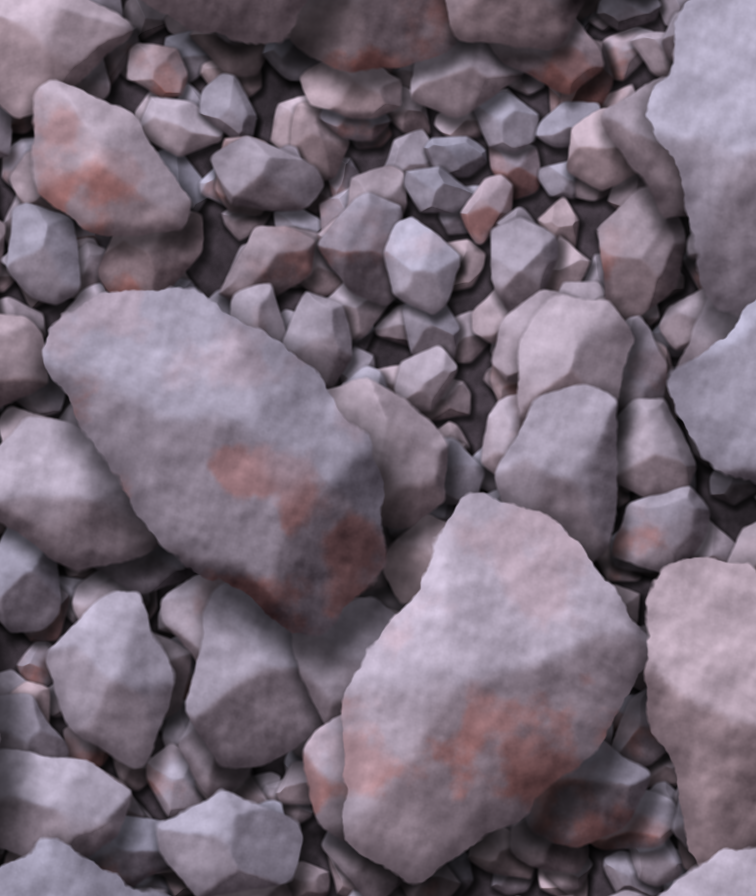
This texture is drawn by a WebGL 2 fragment shader. Its source:

```glsl
#version 300 es
precision highp float;
// A slope of broken, faceted rocks, from gravel to boulders, in soft daylight.

uniform vec2 u_resolution;
out vec4 fragColor;

const vec3 DARK_STONE = vec3(0.12, 0.10, 0.12);
const vec3 PALE_STONE = vec3(0.85, 0.81, 0.88);
const vec3 GAP_COLOR = vec3(0.24, 0.21, 0.24);
const vec3 COOL_TINT = vec3(0.97, 1.00, 1.05);
const vec3 WARM_TINT = vec3(1.07, 0.97, 0.95);
const vec3 RUST_TINT = vec3(1.08, 0.84, 0.77);
const vec3 LIGHT_DIR = vec3(-0.40, 0.66, 0.64);
const vec2 SHADOW_OFFSET = vec2(0.07, -0.12);  // in rock radii
const vec2 GRAVEL_CENTER = vec2(0.08, 0.85);   // small stones gather here
const float SHADOW_DEPTH = 0.40;
const float EDGE_SOFTNESS = 0.0022;
const float ROCK_RADIUS = 0.60;                // in cells
const float JITTER = 0.55;
const float FACET_SHARPNESS = 45.0;
const float CORNER_SHARPNESS = 24.0;
const float AMBIENT = 0.22;
const float DIFFUSE = 0.60;
const float MOTTLE = 0.36;
const float RELIEF = 0.45;
const float ROUGHNESS = 0.13;                  // outline waviness, in cells
const int SIDES = 7;
const int FACETS = 10;                         // sides plus top faces
const float TAU = 6.2831853;

float hash(vec2 p) {
    return fract(sin(dot(p, vec2(127.1, 311.7))) * 43758.5453);
}

float noise(vec2 p) {
    vec2 i = floor(p), f = fract(p);
    f = f * f * (3.0 - 2.0 * f);
    return mix(mix(hash(i), hash(i + vec2(1, 0)), f.x),
               mix(hash(i + vec2(0, 1)), hash(i + vec2(1, 1)), f.x), f.y);
}

float fbm(vec2 p) {
    float sum = 0.0, amplitude = 0.5;
    for (int i = 0; i < 5; i++) {
        sum += amplitude * noise(p);
        p = mat2(1.6, 1.2, -1.2, 1.6) * p + 7.3;
        amplitude *= 0.5;
    }
    return sum;
}

// Surface detail shared by all rocks: x mottling, y relief, z rust.
vec3 stoneDetail(vec2 p) {
    float bumps = fbm(p * 26.0);
    float relief = bumps - fbm(p * 26.0 + vec2(-0.12, 0.2));
    return vec3(0.6 * fbm(p * 13.0 + 4.0) + 0.4 * bumps - 0.48, relief,
                smoothstep(0.48, 0.66, fbm(p * 15.0 + 31.0)));
}

// Paints one convex rock; q is the position in rock radii from its centre.
void paintRock(inout vec3 color, vec2 q, vec2 id, float softness, vec3 detail) {
    float orientation = TAU * hash(id + 3.7);
    float edgeSum = 0.0, shadowSum = 0.0, weightSum = 0.0;
    vec3 normal = vec3(0.0);
    for (int k = 0; k < FACETS; k++) {
        float fk = float(k);
        float h1 = hash(id + fk * 1.37), h2 = hash(id + fk * 2.71 + 9.0);
        bool side = k < SIDES;
        float angle = TAU * (fk + 0.6 * h1) / float(side ? SIDES : FACETS - SIDES) + orientation;
        vec2 dir = vec2(cos(angle), sin(angle));
        float slope = side ? mix(0.5, 1.5, h2) : mix(0.15, 0.75, h2);
        float reach = side ? (0.72 + 0.3 * hash(id + fk * 4.13))
                           * (1.0 + 0.22 * cos(2.0 * (angle - orientation * 3.0))) : 0.42 / slope;
        float gap = reach - dot(q, dir);
        float weight = exp(min(-FACET_SHARPNESS * slope * gap, 60.0));
        normal += weight * normalize(vec3(dir * slope, 1.0));
        weightSum += weight;
        if (side) {
            edgeSum += exp(min(-CORNER_SHARPNESS * gap, 60.0));
            shadowSum += exp(min(-CORNER_SHARPNESS * (gap + dot(SHADOW_OFFSET, dir)), 60.0));
        }
    }
    normal = normalize(normal / weightSum);
    float edge = -log(edgeSum) / CORNER_SHARPNESS;
    float shadowEdge = -log(shadowSum) / CORNER_SHARPNESS;
    color *= mix(1.0, SHADOW_DEPTH, smoothstep(-0.22, 0.06, shadowEdge));

    // Facet light, darker undersides, then mineral tint
    float tone = AMBIENT + DIFFUSE * max(dot(normal, normalize(LIGHT_DIR)), 0.0);
    tone += 0.16 * (hash(id + 5.1) - 0.5) + MOTTLE * detail.x + RELIEF * detail.y;
    float underside = 1.0 - smoothstep(-0.6, 0.3, normal.y);
    tone *= 1.0 - 0.35 * underside * (1.0 - smoothstep(0.0, 0.2, edge));
    vec3 stone = mix(DARK_STONE, PALE_STONE, clamp(tone, 0.0, 1.0));
    stone *= mix(COOL_TINT, WARM_TINT, clamp(hash(id + 8.3) * 0.8 + 0.4 * underside, 0.0, 1.0));
    float rust = detail.z * step(0.75, hash(id + 6.9)) * (0.2 + 0.8 * underside);
    stone *= mix(vec3(1.0), RUST_TINT, rust);
    color = mix(color, stone, smoothstep(-softness, softness, edge));
}

// One size of rock on a jittered grid; lower rocks lie over upper ones.
void paintLayer(inout vec3 color, vec2 p, vec2 warp, float cell, vec2 density, float seed, vec3 detail) {
    vec2 home = floor(p / cell);
    for (int j = 1; j >= -1; j--)
    for (int i = -1; i <= 1; i++) {
        vec2 grid = home + vec2(i, j);
        vec2 id = grid + seed;
        vec2 center = cell * (grid + 0.5 + JITTER * (vec2(hash(id), hash(id + 17.3)) - 0.5));
        float coarse = smoothstep(0.1, 0.65, distance(center, GRAVEL_CENTER));
        if (hash(id + 41.7) > mix(density.x, density.y, coarse)) continue;
        float radius = cell * ROCK_RADIUS * mix(0.75, 1.0, hash(id + 23.9));
        vec2 q = (p + warp * cell - center) / radius;
        if (length(q) < 2.1) paintRock(color, q, id, EDGE_SOFTNESS / radius, detail);
    }
}

void main() {
    vec2 p = gl_FragCoord.xy / u_resolution.y;
    vec3 detail = stoneDetail(p);
    vec2 warp = ROUGHNESS * (vec2(fbm(p * 15.0), fbm(p * 15.0 + 50.0)) - 0.48);
    vec3 color = GAP_COLOR * (0.6 + 0.8 * fbm(p * 60.0));
    // Cell size, then density near and away from the gravel
    paintLayer(color, p, warp, 0.060, vec2(1.00, 1.00), 11.0, detail);
    paintLayer(color, p, warp, 0.075, vec2(0.75, 0.70), 53.0, detail);
    paintLayer(color, p, warp, 0.110, vec2(0.45, 0.85), 37.0, detail);
    paintLayer(color, p, warp, 0.180, vec2(0.18, 0.80), 73.0, detail);
    paintLayer(color, p, warp, 0.360, vec2(0.00, 0.70), 91.0, detail);
    fragColor = vec4(color, 1.0);
}
```
